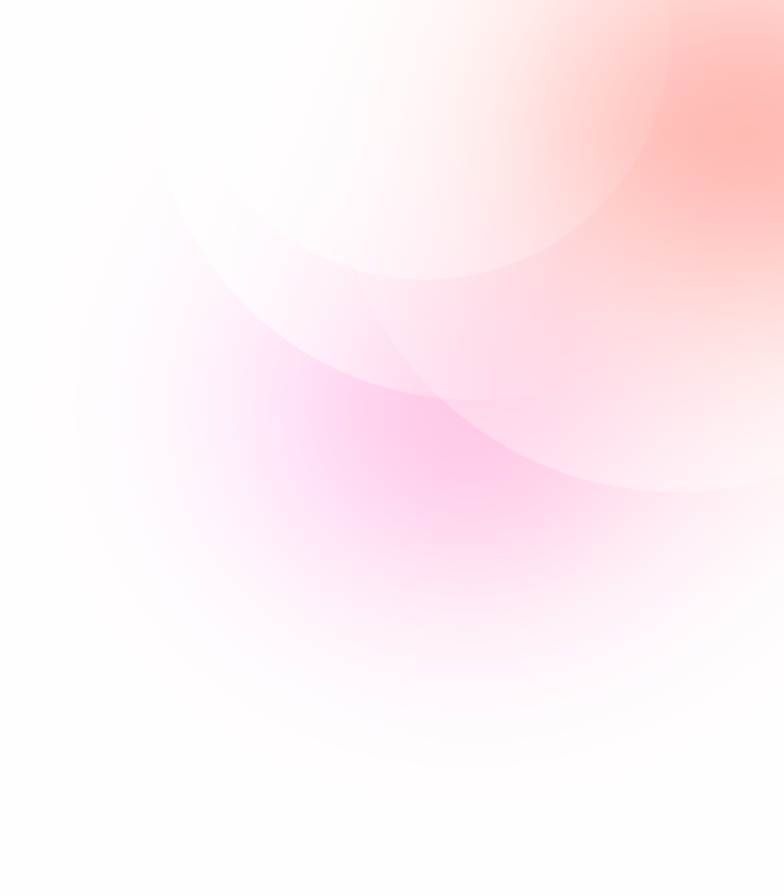
Give the GLSL for this background, as a Shadertoy shader.

```glsl
// Soft pink and coral glows on white, veiled by three translucent discs.

// Gaussian falloff with a separate spread on each axis
float glow(vec2 p, vec2 center, vec2 spread) {
    vec2 d = (p - center) / spread;
    return exp(-0.5 * dot(d, d));
}

// Antialiased disc coverage
float disc(vec2 p, vec2 center, float radius) {
    float pixel = 1.0 / iResolution.y;
    return 1.0 - smoothstep(-pixel, pixel, length(p - center) - radius);
}

// Linear ramp from 0 at a to 1 at b
float ramp(float a, float b, float x) {
    return clamp((x - a) / (b - a), 0.0, 1.0);
}

void mainImage(out vec4 fragColor, in vec2 fragCoord) {
    vec2 p = fragCoord / iResolution.y;
    vec3 white = vec3(1.0, 0.998, 0.999);
    vec3 color = white;

    // Glows, with the pink leaning to lilac on its left side
    vec3 pink = mix(vec3(1.0, 0.79, 0.955), vec3(1.0, 0.795, 0.915), ramp(0.25, 0.5, p.x));
    vec3 coral = vec3(1.0, 0.73, 0.705);
    color = mix(color, pink, glow(p, vec2(0.521, 0.54), vec2(0.17, 0.155)));
    color = mix(color, coral, glow(p, vec2(0.833, 0.844), vec2(0.215, 0.176)));

    // White veils: lower right fades upward, the other two fade rightward
    float lowerVeil = 0.35 * ramp(0.844, 0.451, p.y);
    float wideVeil = 0.8 * ramp(0.625, 0.17, p.x);
    float upperVeil = mix(0.05, 0.65, ramp(0.749, 0.202, p.x));
    color = mix(color, white, lowerVeil * disc(p, vec2(0.755, 0.835), 0.384));
    color = mix(color, white, wideVeil * disc(p, vec2(0.527, 0.911), 0.357));
    color = mix(color, white, upperVeil * disc(p, vec2(0.475, 0.961), 0.273));

    fragColor = vec4(color, 1.0);
}
```
